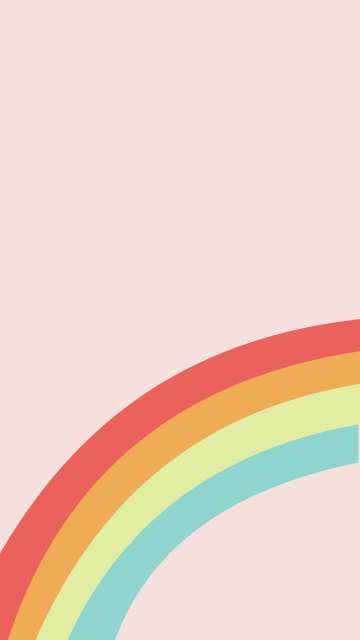
Give the GLSL for this background, as a Shadertoy shader.

```glsl
// A four-banded rainbow arc rising to the right across a plain blush background.
#define BLUSH vec3(0.96, 0.878, 0.87)
#define RED vec3(0.92, 0.385, 0.36)
#define ORANGE vec3(0.94, 0.67, 0.335)
#define LIME vec3(0.88, 0.93, 0.64)
#define TEAL vec3(0.56, 0.835, 0.805)
#define TEAL_END 0.996
#define EDGE_PIXELS 1.3

// Cubic profile of one arc edge, evaluated along the rising diagonal.
float arcHeight(vec4 k, float s) {
    return k.x + s * (k.y + s * (k.z + s * k.w));
}

float arcSlope(vec4 k, float s) {
    return k.y + s * (2.0 * k.z + 3.0 * s * k.w);
}

// Signed distance to an arc edge, positive on its inner side.
float insideArc(vec2 p, vec4 k) {
    const float diagonalScale = 1.08;
    float s = (p.x + p.y) * diagonalScale - 1.0;
    float slope = arcSlope(k, s) * diagonalScale;
    return (arcHeight(k, s) - (p.y - p.x)) / sqrt(2.0 + 2.0 * slope * slope);
}

void mainImage(out vec4 fragColor, in vec2 fragCoord) {
    vec2 p = fragCoord / iResolution.x;
    float softness = 0.5 * EDGE_PIXELS / iResolution.x;

    // Edge profiles, from the outermost arc to the innermost.
    vec4 edges[5] = vec4[5](
        vec4( 0.3049, -0.0881, -0.2611, -0.0336),
        vec4( 0.1655, -0.0921, -0.2998, -0.0092),
        vec4( 0.0278, -0.1004, -0.2966, -0.0291),
        vec4(-0.1097, -0.1557, -0.3269, -0.0116),
        vec4(-0.2528, -0.1900, -0.4029,  0.0649));

    // The teal band stops just short of the right side.
    float tealCut = smoothstep(-softness, softness, p.x - TEAL_END);
    vec3 fills[5] = vec3[5](RED, ORANGE, LIME, mix(TEAL, BLUSH, tealCut), BLUSH);

    // Paint each band over the previous one.
    vec3 color = BLUSH;
    for (int i = 0; i < 5; i++) {
        float cover = smoothstep(-softness, softness, insideArc(p, edges[i]));
        color = mix(color, fills[i], cover);
    }
    fragColor = vec4(color, 1.0);
}
```
